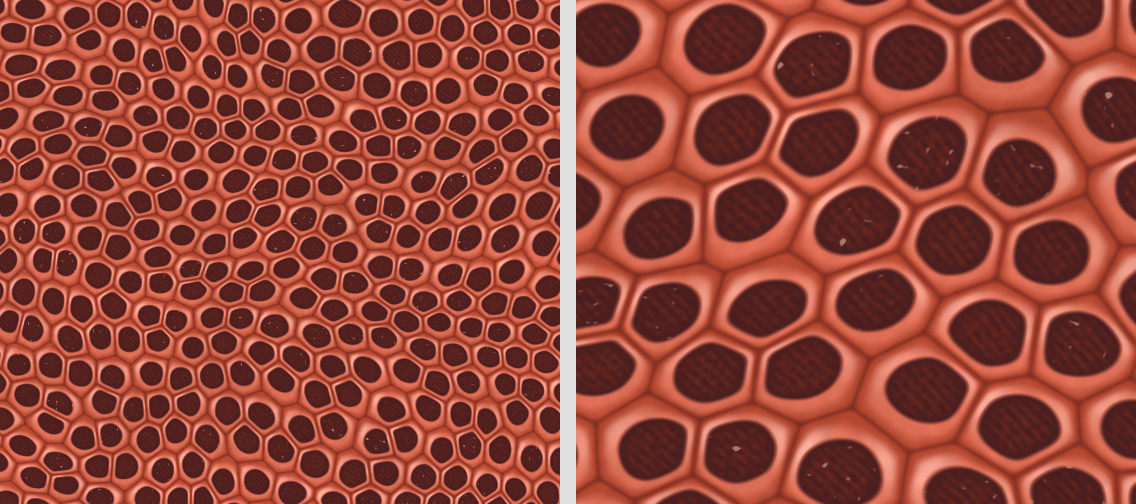
Left, the full canvas; right, a detail of the centre.
Give the GLSL for this texture, as a Shadertoy shader.

```glsl
// Pebbled rubber skin: dark woven dots on raised, glossy orange-red cells.

const float SPACING = 0.067;   // cell pitch in canvas heights
const float ROW = 0.866;       // row pitch of the hexagonal lattice
const float JITTER = 0.36;
const float TILT = 0.12;

const vec3 DOT_DARK  = vec3(0.29, 0.118, 0.122);
const vec3 DOT_WARM  = vec3(0.40, 0.145, 0.115);
const vec3 BRICK     = vec3(0.71, 0.28, 0.19);
const vec3 ORANGE    = vec3(0.87, 0.43, 0.335);
const vec3 GLOSS     = vec3(0.97, 0.67, 0.60);
const vec3 CREASE    = vec3(0.50, 0.18, 0.135);
const vec3 DUST      = vec3(0.78, 0.58, 0.55);

vec2 hash22(vec2 p) {
    vec3 h = fract(p.xyx * vec3(0.1031, 0.1030, 0.0973));
    h += dot(h, h.yzx + 33.33);
    return fract((h.xx + h.yz) * h.zy);
}

float gradientDot(vec2 corner, vec2 offset) {
    float angle = 6.2832 * hash22(corner + 71.0).x;
    return dot(vec2(cos(angle), sin(angle)), offset);
}

float gradientNoise(vec2 p) {
    vec2 i = floor(p), f = fract(p);
    vec2 u = f * f * f * (f * (f * 6.0 - 15.0) + 10.0);
    vec2 e = vec2(1.0, 0.0);
    float low  = mix(gradientDot(i, f), gradientDot(i + e, f - e), u.x);
    float high = mix(gradientDot(i + e.yx, f - e.yx), gradientDot(i + 1.0, f - 1.0), u.x);
    return mix(low, high, u.y);
}

float smoothMin(float a, float b, float k) {
    float h = max(k - abs(a - b), 0.0) / k;
    return min(a, b) - h * h * k * 0.25;
}

vec2 rotate(vec2 p, float angle) {
    float c = cos(angle), s = sin(angle);
    return vec2(c * p.x - s * p.y, s * p.x + c * p.y);
}

vec2 cellCentre(vec2 id, float jitter) {
    vec2 lattice = vec2(id.x + 0.5 * mod(id.y, 2.0), id.y * ROW);
    return lattice + jitter * (hash22(id + 200.0) - 0.5);
}

// Finds the nearest cell; returns the distance to its softened border.
float cellBorder(vec2 q, float jitter, out vec2 cellId, out vec2 toCentre) {
    vec2 base = vec2(floor(q.x), floor(q.y / ROW + 0.5));
    float nearest = 1e3;
    for (int j = -2; j <= 2; j++)
    for (int i = -2; i <= 2; i++) {
        vec2 id = base + vec2(i, j);
        vec2 d = cellCentre(id, jitter) - q;
        if (dot(d, d) < nearest) {
            nearest = dot(d, d);
            cellId = id;
            toCentre = d;
        }
    }
    float border = 1.0;
    for (int j = -2; j <= 2; j++)
    for (int i = -2; i <= 2; i++) {
        vec2 d = cellCentre(base + vec2(i, j), jitter) - q;
        vec2 across = d - toCentre;
        if (dot(across, across) > 1e-4)
            border = smoothMin(border, dot(0.5 * (d + toCentre), normalize(across)), 0.07);
    }
    return border;
}

// Fabric-like dot surface with fine diagonal threads and rare dust.
vec3 dotColor(vec2 q, float depth, vec2 rnd) {
    float thread = sin(dot(q, vec2(42.0, 52.0)) + 2.0 * gradientNoise(q * 3.0));
    float grain = gradientNoise(q * 13.0);
    float warmth = 0.36 + 0.30 * thread + 0.8 * grain + 0.3 * (rnd.x - 0.5);
    vec3 color = mix(DOT_DARK, DOT_WARM, clamp(warmth * smoothstep(0.0, 0.16, depth), 0.0, 1.0));
    float dust = smoothstep(0.40, 0.58, gradientNoise(q * 9.0 + 40.0));
    return mix(color, DUST, 0.75 * dust * step(0.6, rnd.y));
}

// Raised rim: slope runs from 0 at the dot to 1 in the valley.
vec3 rimColor(float slope, float border, vec2 facing, float sheen) {
    vec3 color = mix(ORANGE, BRICK, smoothstep(0.22, 0.85, slope + 0.12 * facing.y));
    float leftGlint  = pow(max(dot(facing, normalize(vec2(-0.8, 0.6))), 0.0), 4.0);
    float rightGlint = pow(max(dot(facing, normalize(vec2(0.95, 0.3))), 0.0), 5.0);
    float band = smoothstep(0.0, 0.2, slope) * (1.0 - smoothstep(0.35, 0.85, slope));
    color = mix(color, GLOSS, clamp(band * sheen * (leftGlint + 0.8 * rightGlint), 0.0, 1.0));
    return mix(CREASE, color, smoothstep(-0.02, 0.05, border));
}

void mainImage(out vec4 fragColor, in vec2 fragCoord) {
    vec2 p = fragCoord / iResolution.y;
    vec2 q = rotate(p, TILT) / SPACING + 20.0;
    q += 0.9 * vec2(gradientNoise(q * 0.17), gradientNoise(q * 0.17 + 50.0));

    vec2 id, toCentre;
    float border = cellBorder(q, JITTER, id, toCentre);
    vec2 rnd = hash22(id + 90.0);
    vec2 local = rotate(-toCentre, -TILT);

    // Slightly wide, uneven dot kept clear of the cell border
    float radius = 0.365 + 0.05 * (rnd.x - 0.5) + 0.04 * gradientNoise(q * 2.0);
    float round_ = length(local * vec2(0.96, 1.04)) - radius;
    float dotDist = -smoothMin(-round_, border - 0.10, 0.08);

    float slope = clamp(dotDist / max(dotDist + max(border, 0.0), 0.02), 0.0, 1.0);
    vec2 facing = local / max(length(local), 0.01);
    float sheen = 0.85 + 0.5 * gradientNoise(q * 0.7) + 0.3 * (rnd.y - 0.5);
    vec3 rim = rimColor(slope, border, facing, sheen);
    rim *= 1.0 + 0.07 * gradientNoise(q * 0.4) + 0.06 * gradientNoise(q * 7.0);

    float soft = max(0.03, 0.8 / (SPACING * iResolution.y));
    vec3 color = mix(dotColor(q, -dotDist, rnd), rim, smoothstep(-soft, soft, dotDist));
    fragColor = vec4(color, 1.0);
}
```
